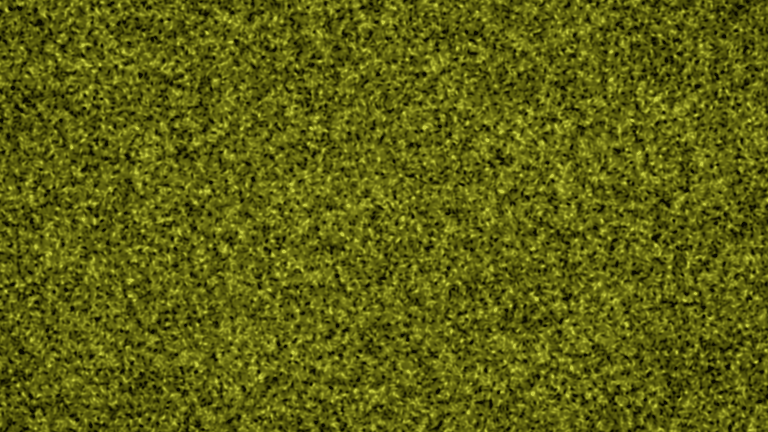
Give the GLSL for this texture, as a Shadertoy shader.

```glsl
// Dense olive turf: short, soft strokes in random directions and tones
// are summed in two rotated grids, then tinted from near black to yellow
// green, with faint broad patches and a gentle darkening at the borders.

const float CELLS_HIGH    = 108.0;  // stroke cells along the canvas height
const float STROKE_LENGTH = 0.60;   // half length, in cells
const float STROKE_WIDTH  = 0.36;   // half width, in cells
const float GRAIN_GAIN    = 0.268;  // contrast of the strokes
const float MEAN_TONE     = 0.377;
const float PATCH_SCALE   = 7.0;    // broad patches along the height
const float PATCH_GAIN    = 0.07;
const float CENTRE_LIFT   = 0.022;
const float BORDER_FALL   = 0.065;
const float RED_RATIO     = 0.972;  // red relative to green
const float BLUE_CURVE    = 0.41;   // blue grows with the square of green
const float TONE_MIN      = 0.045;
const float TONE_MAX      = 0.80;
const float TAU           = 6.28319;

// Four even random values from a cell and a layer seed
vec4 hash4(vec3 p) {
    vec4 q = fract(p.xyzx * vec4(0.1031, 0.1030, 0.0973, 0.1099));
    q += dot(q, q.wzxy + 33.33);
    return fract((q.xxyz + q.yzzw) * q.zywx);
}

mat2 rotation(float angle) {
    float c = cos(angle), s = sin(angle);
    return mat2(c, s, -s, c);
}

// Sum of light and dark strokes, one per cell, with zero mean
float strokes(vec2 p, float seed) {
    vec2 cell = floor(p);
    float sum = 0.0;
    for (int y = -1; y <= 1; y++) {
        for (int x = -1; x <= 1; x++) {
            vec2 id = cell + vec2(x, y);
            vec4 rnd = hash4(vec3(id, seed));
            vec2 d = rotation(rnd.z * TAU) * (p - id - rnd.xy);
            d /= vec2(STROKE_LENGTH, STROKE_WIDTH);
            sum += (2.0 * rnd.w - 1.0) * exp(-dot(d, d));
        }
    }
    return sum;
}

// Smooth value noise from 0 to 1
float valueNoise(vec2 p, float seed) {
    vec2 id = floor(p), f = fract(p);
    f = f * f * (3.0 - 2.0 * f);
    float a = hash4(vec3(id, seed)).x;
    float b = hash4(vec3(id + vec2(1, 0), seed)).x;
    float c = hash4(vec3(id + vec2(0, 1), seed)).x;
    float d = hash4(vec3(id + vec2(1, 1), seed)).x;
    return mix(mix(a, b, f.x), mix(c, d, f.x), f.y);
}

vec3 turfColour(float tone) {
    return vec3(RED_RATIO * tone, tone, BLUE_CURVE * tone * tone);
}

void mainImage(out vec4 fragColor, in vec2 fragCoord) {
    vec2 p = fragCoord / iResolution.y;
    vec2 centred = 2.0 * fragCoord / iResolution.xy - 1.0;

    // Fine grain from two grids, so that neither shows
    vec2 g = p * CELLS_HIGH;
    float grain = strokes(g, 3.0) + strokes(rotation(0.65) * g + 41.7, 17.0);

    // Broad light: patches, brighter middle, darker borders
    vec2 q = p * PATCH_SCALE;
    float patches = 0.6 * valueNoise(q, 29.0)
                  + 0.4 * valueNoise(rotation(0.9) * q * 2.3, 37.0) - 0.5;
    float light = CENTRE_LIFT - BORDER_FALL * dot(centred, centred) * 0.5;

    float tone = MEAN_TONE + GRAIN_GAIN * grain + PATCH_GAIN * patches + light;
    fragColor = vec4(turfColour(clamp(tone, TONE_MIN, TONE_MAX)), 1.0);
}
```
